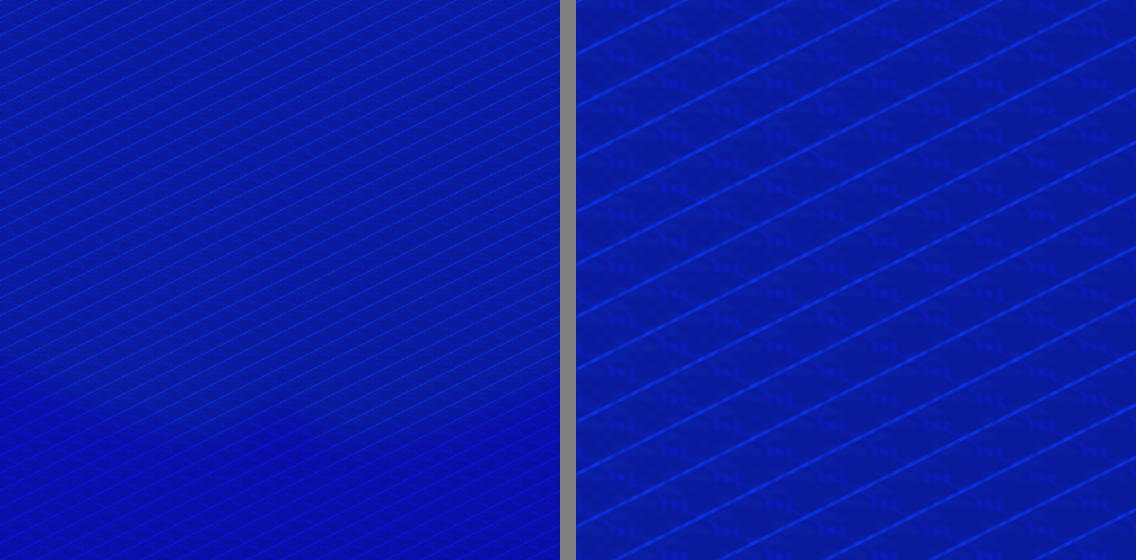
Left, the full canvas; right, a detail of the centre.
This pattern is drawn by a WebGL 2 fragment shader. Its source:

```glsl
#version 300 es
precision highp float;

#define REPEATS vec2(16.0, 32.0)
#define LINE_HALF_WIDTH 0.0010
#define BEADS_PER_REPEAT 8.0
#define MARK_HALF_SIZE vec2(0.0088, 0.0026)
#define MARK_STRENGTH 0.62
#define FALLING_STRENGTH 0.58
#define RISING_STRENGTH 1.0
#define GRAIN 0.22
#define WEAR 0.14
#define BLEND_SOFTNESS 0.06

uniform vec2 u_resolution;
out vec4 fragColor;

const float TAU = 6.28318531;
const vec3 UPPER_BASE = vec3(0.04, 0.10, 0.61);
const vec3 UPPER_LIGHT = vec3(0.04, 0.125, 0.66);
const vec3 UPPER_FAINT = vec3(0.04, 0.11, 0.79);
const vec3 UPPER_BRIGHT = vec3(0.04, 0.20, 0.92);
const vec3 LOWER_BASE = vec3(0.04, 0.055, 0.645);
const vec3 LOWER_LIGHT = vec3(0.04, 0.065, 0.69);
const vec3 LOWER_FAINT = vec3(0.04, 0.07, 0.82);
const vec3 LOWER_BRIGHT = vec3(0.04, 0.08, 0.94);

float hash(vec2 p) {
    return fract(sin(dot(p, vec2(12.99, 78.23))) * 4375.85);
}

// Soft coverage of a shape from its signed distance
float coverage(float dist, float pixel) {
    return 1.0 - smoothstep(-pixel, pixel, dist);
}

// Broad uneven tone built from layered sines
float cloud(vec2 p) {
    return 0.5 + 0.25 * sin(5.0 * p.x + 3.0 * p.y + 0.6 * sin(7.0 * p.y))
               + 0.25 * sin(9.0 * p.x - 6.0 * p.y + 1.3);
}

// Height of the border between the two blues: a shallow bowl with a hump
float borderHeight(float x) {
    float c = x - 0.5;
    return 0.20 + 0.55 * c * c - 0.03 * c + 0.07 * exp(-150.0 * c * c);
}

void main() {
    vec2 uv = gl_FragCoord.xy / u_resolution;
    float pixel = 0.65 / min(u_resolution.x, u_resolution.y);

    // Diamond lattice: x counts rising lines, y counts falling lines
    vec2 scaled = uv * REPEATS;
    vec2 lattice = vec2(scaled.x - scaled.y - 0.04, scaled.x + scaled.y);
    vec2 lineDist = abs(lattice - round(lattice)) / length(REPEATS);
    vec2 lines = vec2(coverage(lineDist.x - LINE_HALF_WIDTH, pixel),
                      coverage(lineDist.y - LINE_HALF_WIDTH, pixel));

    // Beads and dashes along the lines
    float bead = 0.5 + 0.5 * cos(TAU * (scaled.x * BEADS_PER_REPEAT - 0.125));
    float crossing = 0.5 + 0.5 * cos(TAU * lattice.y);
    float rising = lines.x * (0.42 + 0.40 * bead + 0.18 * crossing);
    float falling = lines.y * (0.35 + 0.65 * bead);

    // Short dotted mark midway along each falling edge
    vec2 markCell = round(lattice - vec2(0.5, 0.0));
    vec2 e = lattice - markCell - vec2(0.5, 0.0);
    vec2 offset = 0.5 * vec2(e.x + e.y, e.y - e.x) / REPEATS;
    vec2 box = abs(offset) - MARK_HALF_SIZE;
    float mark = coverage(max(box.x, box.y), pixel)
               * (0.55 + 0.45 * cos(TAU * offset.x * 170.0));

    // Mottling within each diamond, fine grain, and slight wear per repeat
    float mottle = 0.5 + 0.28 * sin(TAU * lattice.x + 1.0)
                 + 0.22 * sin(TAU * (2.0 * lattice.y - lattice.x));
    float grain = sin(TAU * scaled.x * 5.0) * sin(TAU * scaled.y * 3.0 + 0.8);
    float wear = 1.0 - WEAR * hash(markCell);
    float light = smoothstep(0.45, 0.9, mottle) * 0.65 + 0.35 * cloud(uv)
                + GRAIN * grain - 0.08;

    // Upper and lower blues meet at a soft border
    float border = borderHeight(uv.x);
    float upper = smoothstep(border - BLEND_SOFTNESS, border + BLEND_SOFTNESS, uv.y);
    vec3 base = mix(LOWER_BASE, UPPER_BASE, upper);
    vec3 lightTone = mix(LOWER_LIGHT, UPPER_LIGHT, upper);
    vec3 faintTone = mix(LOWER_FAINT, UPPER_FAINT, upper);
    vec3 brightTone = mix(LOWER_BRIGHT, UPPER_BRIGHT, upper);

    vec3 color = mix(base, lightTone, clamp(light, 0.0, 1.0));
    color = mix(color, faintTone, falling * FALLING_STRENGTH * wear);
    color = mix(color, faintTone, mark * MARK_STRENGTH * wear);
    color = mix(color, brightTone, rising * RISING_STRENGTH * wear);
    fragColor = vec4(color, 1.0);
}
```
